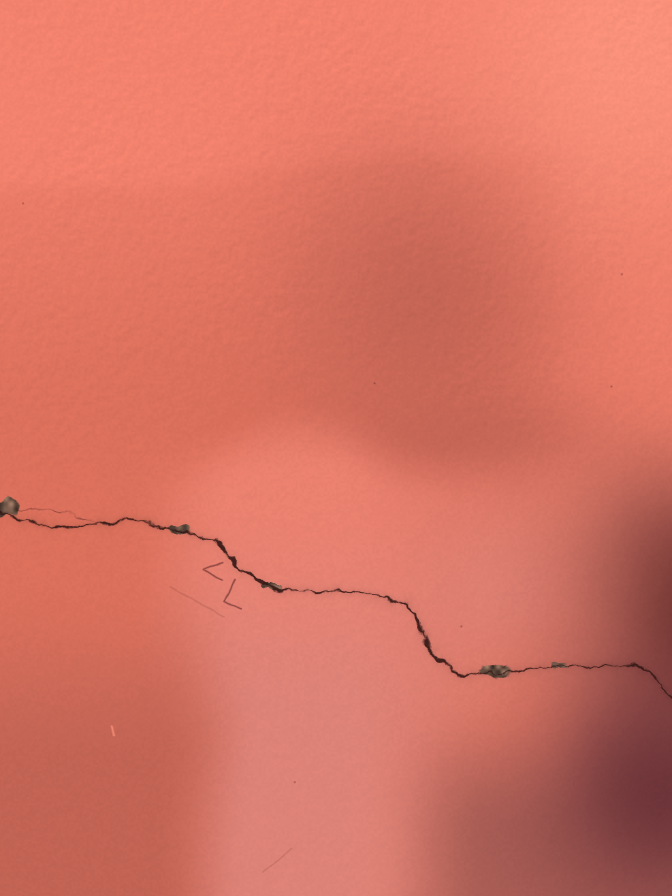
This texture is drawn by a Shadertoy shader. Its source:

```glsl
const vec3 CORAL = vec3(0.95, 0.51, 0.43);
const vec3 PEACH = vec3(0.98, 0.57, 0.48);
const vec3 CLAY = vec3(0.86, 0.44, 0.36);
const vec3 TERRACOTTA = vec3(0.76, 0.39, 0.33);
const vec3 ROSE = vec3(0.87, 0.52, 0.48);
const vec3 UMBER = vec3(0.65, 0.36, 0.33);
const vec3 MAROON = vec3(0.42, 0.19, 0.18);
const vec3 CRACK_DARK = vec3(0.20, 0.09, 0.08);
const vec3 MORTAR = vec3(0.46, 0.35, 0.29);
const float BUMP_STRENGTH = 0.15;
const float GRAIN_STRENGTH = 0.03;
const float CRACK_JITTER = 0.010;
const float CRACK_WIDTH = 0.0011;
const float SPECK_CELLS = 11.0;
const int CRACK_COUNT = 19;
const vec2 CRACK[CRACK_COUNT] = vec2[CRACK_COUNT](
    vec2(0.0, 0.431), vec2(0.018, 0.421), vec2(0.065, 0.411), vec2(0.124, 0.417),
    vec2(0.141, 0.423), vec2(0.195, 0.409), vec2(0.241, 0.395), vec2(0.267, 0.365),
    vec2(0.306, 0.342), vec2(0.391, 0.339), vec2(0.456, 0.326), vec2(0.471, 0.297),
    vec2(0.484, 0.268), vec2(0.517, 0.245), vec2(0.560, 0.249), vec2(0.625, 0.256),
    vec2(0.707, 0.258), vec2(0.729, 0.247), vec2(0.752, 0.222));

float hash(vec2 p) {
    vec3 q = fract(p.xyx * 0.1031);
    q += dot(q, q.yzx + 33.33);
    return fract((q.x + q.y) * q.z);
}

float noise(vec2 p) {
    vec2 i = floor(p), f = fract(p);
    f = f * f * (3.0 - 2.0 * f);
    return mix(mix(hash(i), hash(i + vec2(1, 0)), f.x),
               mix(hash(i + vec2(0, 1)), hash(i + vec2(1, 1)), f.x), f.y);
}

float fbm(vec2 p) {
    float sum = 0.0, amp = 0.5;
    for (int i = 0; i < 4; i++) {
        sum += amp * noise(p);
        p = mat2(0.8, 0.6, -0.6, 0.8) * p * 2.03;
        amp *= 0.5;
    }
    return sum;
}

vec2 wobble(vec2 p) { return vec2(fbm(p), fbm(p + 43.0)) - 0.47; }

float blob(vec2 p, vec2 centre, vec2 radius) {
    vec2 d = (p - centre) / radius;
    return exp(-dot(d, d));
}

float segment(vec2 p, vec2 a, vec2 b) {
    vec2 d = b - a;
    return length(p - a - d * clamp(dot(p - a, d) / dot(d, d), 0.0, 1.0));
}

float crackDistance(vec2 p) {
    float d = 1.0;
    for (int i = 1; i < CRACK_COUNT; i++) d = min(d, segment(p, CRACK[i - 1], CRACK[i]));
    return d;
}

float stroke(float d, float width, float px) {
    return 1.0 - smoothstep(width - px, width + px, d);
}

// Soft light and shade across the wall
vec3 wallColor(vec2 p) {
    vec2 q = p + 0.035 * wobble(p * 5.0);
    vec3 col = mix(CORAL, PEACH, blob(q, vec2(0.70, 0.95), vec2(0.18, 0.22)));
    float leftOfGlow = 1.0 - smoothstep(0.50, 0.66, q.x);
    float middle = 1.0 - smoothstep(0.52, 0.85, q.y - 0.06 * q.x);
    col = mix(col, CLAY, middle * mix(0.3, 1.0, leftOfGlow));
    col = mix(col, CLAY, 0.3 * (1.0 - smoothstep(0.765, 0.795, q.y - 0.09 * q.x)) * leftOfGlow);
    col = mix(col, TERRACOTTA, 0.9 * blob(q, vec2(0.47, 0.66), vec2(0.16, 0.17)));
    col = mix(col, TERRACOTTA, 0.85 * blob(q, vec2(0.53, 0.51), vec2(0.14, 0.055)));
    // Lit pool below the shadow edge, with a pale column under it
    float arch = 0.47 + 0.065 * blob(q, vec2(0.34, q.y), vec2(0.12, 1.0));
    float pool = (1.0 - smoothstep(arch - 0.05, arch + 0.03, q.y)) * smoothstep(0.14, 0.27, q.x);
    pool *= 1.0 - smoothstep(0.38, 0.64, q.x);
    col = mix(col, mix(ROSE, CORAL, 0.75 * smoothstep(0.2, 0.48, q.y)), 0.9 * pool);
    col = mix(col, ROSE, 0.6 * blob(q, vec2(0.56, 0.34), vec2(0.10)));
    // Darker corners and the right-hand shadow
    float lowerLeft = (1.0 - smoothstep(0.17, 0.29, q.x)) * (1.0 - smoothstep(0.14, 0.36, q.y));
    col = mix(col, TERRACOTTA, lowerLeft);
    col = mix(col, UMBER, 0.9 * smoothstep(0.42, 0.55, q.x) * (1.0 - smoothstep(0.06, 0.23, q.y)));
    col = mix(col, UMBER, 0.75 * smoothstep(0.53, 0.75, q.x) * (1.0 - smoothstep(0.36, 0.56, q.y)));
    col = mix(col, MAROON, 0.9 * blob(q, vec2(0.79, 0.31), vec2(0.09, 0.14)));
    return mix(col, MAROON + vec3(0.0, 0.01, 0.04), 0.95 * blob(q, vec2(0.75, 0.11), vec2(0.13)));
}

float plasterHeight(vec2 p) {
    return 0.3 * fbm(p * 55.0) + 0.4 * fbm(p * 150.0);
}

void mainImage(out vec4 fragColor, in vec2 fragCoord) {
    float px = 1.0 / iResolution.y;
    vec2 p = fragCoord * px;
    vec3 col = wallColor(p);

    // Plaster relief, strongest in patches of the upper wall, and grain
    float relief = plasterHeight(p) - plasterHeight(p + vec2(-0.002, 0.003));
    float rough = mix(0.3, 1.0, smoothstep(0.4, 0.6, p.y)) * (0.4 + fbm(p * 9.0));
    col *= 1.0 + BUMP_STRENGTH * rough * relief;
    col *= 1.0 + GRAIN_STRENGTH * (noise(p * 420.0) - 0.5);

    // Scattered pits
    vec2 cell = floor(p * SPECK_CELLS);
    vec2 spot = (cell + 0.2 + 0.6 * vec2(hash(cell), hash(cell + 51.0))) / SPECK_CELLS;
    float pit = step(0.9, hash(cell + 9.0)) * stroke(length(p - spot), 0.001, px);
    col = mix(col, MAROON, 0.5 * pit);

    // Scratches
    vec2 w = p + 0.004 * wobble(p * 60.0);
    float marks = min(segment(w, vec2(0.249, 0.372), vec2(0.227, 0.365)),
                      segment(w, vec2(0.227, 0.365), vec2(0.248, 0.352)));
    marks = min(marks, segment(w, vec2(0.263, 0.352), vec2(0.249, 0.328)));
    marks = min(marks, segment(w, vec2(0.249, 0.328), vec2(0.269, 0.320)));
    col = mix(col, MAROON, 0.75 * stroke(marks, 0.0008, px));
    float faint = min(segment(w, vec2(0.19, 0.345), vec2(0.25, 0.312)),
                      segment(w, vec2(0.294, 0.027), vec2(0.325, 0.052)));
    col = mix(col, MAROON, 0.2 * stroke(faint, 0.0008, px));
    col = mix(col, PEACH, 0.8 * stroke(segment(w, vec2(0.124, 0.189), vec2(0.126, 0.179)), 0.001, px));

    // Crack of uneven width and its fine branch
    vec2 c = p + CRACK_JITTER * wobble(p * 90.0);
    float uneven = noise(p * 110.0);
    float width = CRACK_WIDTH * (0.1 + 1.3 * uneven)
        + (0.3 + uneven) * (0.0026 * blob(p, vec2(0.272, 0.365), vec2(0.035))
        + 0.0012 * blob(p, vec2(0.483, 0.275), vec2(0.04)));
    width *= 1.0 - 0.5 * smoothstep(0.56, 0.6, p.x) * (1.0 - smoothstep(0.69, 0.71, p.x));
    float d = crackDistance(c);
    col *= 1.0 - 0.12 * exp(-d * 300.0);
    float branch = min(segment(c, vec2(0.02, 0.432), vec2(0.075, 0.429)),
                       segment(c, vec2(0.075, 0.429), vec2(0.105, 0.418)));
    col = mix(col, MAROON, 0.9 * uneven * stroke(branch, 0.0007, px));

    // Exposed mortar chips
    float chips = blob(c, vec2(0.008, 0.434), vec2(0.015, 0.010));
    chips = max(chips, blob(c, vec2(0.200, 0.409), vec2(0.013, 0.006)));
    chips = max(chips, blob(c, vec2(0.302, 0.345), vec2(0.012, 0.005)));
    chips = max(chips, blob(c, vec2(0.552, 0.250), vec2(0.020, 0.008)));
    chips = max(chips, blob(c, vec2(0.624, 0.256), vec2(0.012, 0.004)));
    vec3 mortar = MORTAR * (0.4 + noise(p * 160.0));
    col = mix(col, mortar, smoothstep(0.38, 0.55, chips * (0.7 + 0.5 * uneven)));
    col = mix(col, CRACK_DARK, 0.9 * stroke(d, width, px));

    fragColor = vec4(clamp(col, 0.0, 1.0), 1.0);
}
```
